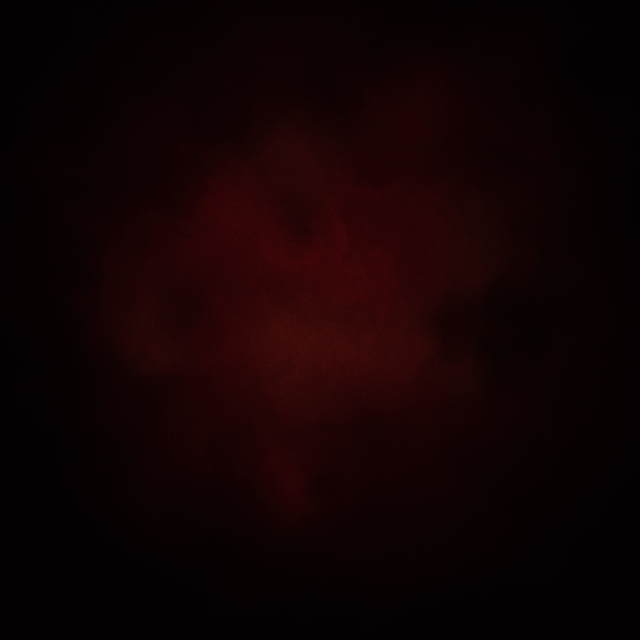
Give the GLSL for this background, as a Shadertoy shader.

```glsl
// Dark crimson smoke glowing softly at the centre of a black, grainy backdrop.

const vec3 BACKDROP = vec3(0.010, 0.004, 0.006);
const vec3 RED_TINT = vec3(1.0, 0.075, 0.10);
const vec3 WARM_TINT = vec3(1.0, 0.38, 0.20);
const vec2 GLOW_CENTER = vec2(0.51, 0.55);
const float GLOW_RADIUS = 0.32;
const float GLOW_STRENGTH = 0.185;
const float WARP = 0.05;          // bending of the puffs
const float CLOUD_SCALE = 6.0;
const float CLOUD_CONTRAST = 1.1;
const float GRAIN_CELLS = 420.0;
const float GRAIN_STRENGTH = 0.22;

// Puffs: x, y, radius, strength
const int PUFFS = 6;
const vec4 RED_PUFFS[PUFFS] = vec4[PUFFS](
    vec4(0.53, 0.63, 0.10, 0.065), vec4(0.64, 0.82, 0.08, 0.065),
    vec4(0.44, 0.26, 0.07, 0.045), vec4(0.33, 0.67, 0.08, 0.020),
    vec4(0.63, 0.70, 0.09, 0.025), vec4(0.17, 0.56, 0.07, 0.020));
const vec4 WARM_PUFFS[PUFFS] = vec4[PUFFS](
    vec4(0.48, 0.46, 0.08, 0.075), vec4(0.62, 0.48, 0.06, 0.050),
    vec4(0.74, 0.60, 0.08, 0.045), vec4(0.46, 0.75, 0.06, 0.045),
    vec4(0.25, 0.49, 0.06, 0.035), vec4(0.73, 0.43, 0.05, 0.035));
const vec4 SHADE_PUFFS[PUFFS] = vec4[PUFFS](
    vec4(0.45, 0.68, 0.05, 0.30), vec4(0.30, 0.53, 0.05, 0.35),
    vec4(0.51, 0.84, 0.06, 0.40), vec4(0.70, 0.51, 0.05, 0.35),
    vec4(0.82, 0.48, 0.08, 0.45), vec4(0.60, 0.32, 0.09, 0.35));

float hash(vec2 p) {
    return fract(sin(dot(p, vec2(127.1, 311.7))) * 43758.55);
}

float valueNoise(vec2 p) {
    vec2 cell = floor(p);
    vec2 f = fract(p);
    f = f * f * (3.0 - 2.0 * f);
    float low = mix(hash(cell), hash(cell + vec2(1, 0)), f.x);
    float high = mix(hash(cell + vec2(0, 1)), hash(cell + vec2(1, 1)), f.x);
    return mix(low, high, f.y);
}

// Fractal noise in 0..1, each octave rotated to hide the grid
float fbm(vec2 p) {
    const mat2 TURN = mat2(0.8, 0.6, -0.6, 0.8);
    float sum = 0.0;
    float amplitude = 0.5;
    for (int i = 0; i < 6; i++) {
        sum += amplitude * valueNoise(p);
        p = TURN * p * 2.03 + 17.3;
        amplitude *= 0.5;
    }
    return sum;
}

float softDisc(vec2 offset, float radius) {
    return exp(-dot(offset, offset) / (radius * radius));
}

float puffLight(vec2 p, vec4 puffs[PUFFS]) {
    float sum = 0.0;
    for (int i = 0; i < PUFFS; i++) {
        sum += puffs[i].w * softDisc(p - puffs[i].xy, puffs[i].z);
    }
    return sum;
}

void mainImage(out vec4 fragColor, in vec2 fragCoord) {
    vec2 uv = fragCoord / iResolution.xy;

    // Bend the space so that puffs get ragged outlines
    vec2 bend = vec2(fbm(uv * 9.0 + 3.1), fbm(uv * 9.0 + 41.7)) - 0.5;
    vec2 p = uv + 2.0 * WARP * bend;

    // Broad glow, local puffs and shadows
    float glow = GLOW_STRENGTH * softDisc(p - GLOW_CENTER, GLOW_RADIUS);
    float warm = puffLight(p, WARM_PUFFS);
    float red = glow + puffLight(p, RED_PUFFS);
    float shade = max(0.0, 1.0 - puffLight(p, SHADE_PUFFS));

    // Cloud texture and fine grain
    float cloud = fbm(uv * CLOUD_SCALE + 2.0 * bend);
    float density = shade * max(0.0, 1.0 + CLOUD_CONTRAST * (cloud - 0.5));
    float grain = valueNoise(uv * GRAIN_CELLS) - 0.5;
    density *= 1.0 + GRAIN_STRENGTH * grain;

    vec3 color = BACKDROP + density * (red * RED_TINT + warm * WARM_TINT);
    fragColor = vec4(color, 1.0);
}
```
